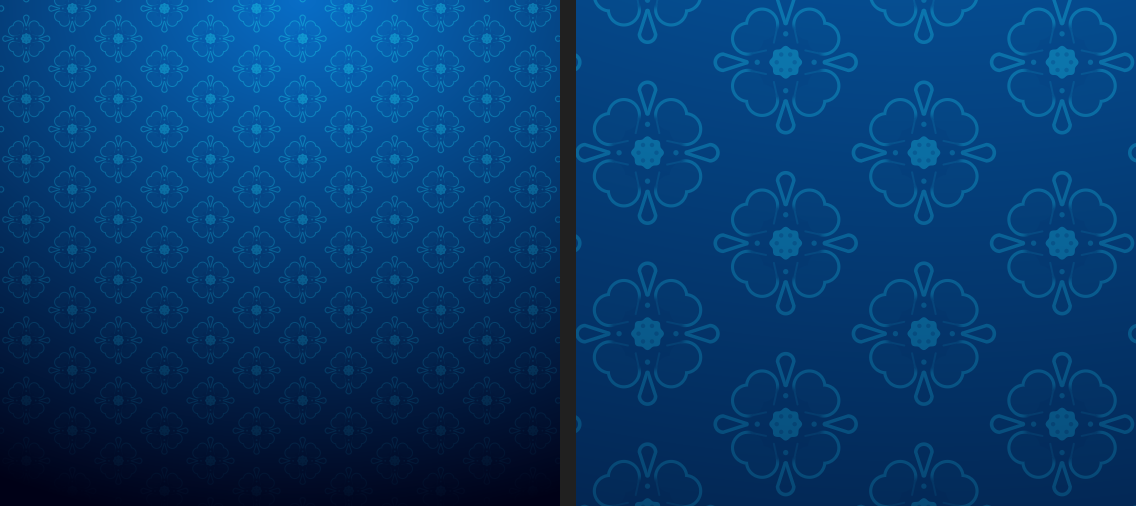
Left: the whole. Right: its middle third, enlarged.
This pattern is drawn by a WebGL 1 fragment shader. Its source:

```glsl
precision highp float;
// Staggered outline blossoms in cyan, fading down a deep blue glow.

uniform vec2 u_resolution;

// Lengths are in canvas widths, measured from the top left.
#define CELL vec2(0.1645, 0.1077)
#define FIRST_BLOSSOM vec2(0.0469, 0.0690)
#define BLOSSOM_UNIT 0.001302
#define GLOW_CENTRE vec2(0.54, 0.0)
#define GLOW_STRETCH vec2(0.75, 1.0)
#define GLOW_COLOR vec3(0.03, 0.43, 0.78)
#define DEEP_COLOR vec3(0.0, 0.005, 0.09)
#define INK_COLOR vec3(0.08, 0.70, 0.86)
#define INK_STRENGTH 0.68
#define LINE_HALF 0.72

// Offset from the nearest point of a rectangular lattice.
vec2 latticeOffset(vec2 p) {
  return (fract(p / CELL + 0.5) - 0.5) * CELL;
}

// Antialiased coverage of a signed distance.
float cover(float d, float pixel) {
  return clamp(0.5 - d / pixel, 0.0, 1.0);
}

float segment(vec2 p, vec2 a, vec2 b) {
  vec2 ab = b - a;
  return length(p - a - ab * clamp(dot(p - a, ab) / dot(ab, ab), 0.0, 1.0));
}

// Teardrop on the x axis, pointed toward the origin.
float teardrop(vec2 p) {
  float t = clamp((p.x - 18.0) / 10.5, 0.0, 1.0);
  return length(p - vec2(18.0 + 10.5 * t, 0.0)) - mix(0.3, 3.7, t);
}

// Ink amount of one blossom about 33 units in radius.
float blossom(vec2 p, float pixel) {
  // Fold into one eighth: x is the nearest axis, y = x the petal diagonal.
  vec2 q = abs(p);
  q = vec2(max(q.x, q.y), min(q.x, q.y));
  float radius = length(p);
  float angle = atan(p.y, p.x + 1e-5);

  float drop = cover(abs(teardrop(q)) - LINE_HALF - 0.1, pixel);

  // Two round lobes mirror into a notched petal, open on its inner side.
  vec2 lobe = q - vec2(17.2, 10.8);
  float lobeDist = length(lobe) - 7.1;
  float openSide = smoothstep(-6.0, -1.0, lobe.x + 0.35 * lobe.y);
  float petal = cover(abs(lobeDist) - LINE_HALF, pixel) * openSide;
  float stem = segment(q, vec2(9.0, 5.4), vec2(15.5, 4.0));
  float vein = 0.4 * cover(stem - 0.45, pixel);
  float wash = 0.06 * cover(lobeDist, pixel);

  float bead = 0.8 * cover(length(q - vec2(13.0, 0.0)) - 1.2, pixel);

  // Scalloped heart with a pierced ring of six holes.
  float heart = cover(radius - 7.0 - 0.5 * cos(8.0 * angle), pixel);
  float sector = (fract(angle * 0.9549297 + 0.5) - 0.5) / 0.9549297;
  vec2 hole = radius * vec2(cos(sector), sin(sector)) - vec2(4.1, 0.0);
  heart *= 1.0 - 0.4 * cover(length(hole) - 1.0, pixel);

  float lines = max(max(drop, petal), max(vein, bead));
  return max(max(0.9 * lines, wash), heart);
}

void main() {
  vec2 p = vec2(gl_FragCoord.x, u_resolution.y - gl_FragCoord.y) / u_resolution.x;
  float pixel = 1.0 / (u_resolution.x * BLOSSOM_UNIT);

  // Light falls off from the top centre.
  float falloff = length((p - GLOW_CENTRE) * GLOW_STRETCH);
  float light = clamp(1.0 - falloff * 1.06, 0.0, 1.0);
  vec3 color = mix(DEEP_COLOR, GLOW_COLOR, light);

  // Two interleaved lattices form the half-drop repeat.
  vec2 columns = latticeOffset(p - FIRST_BLOSSOM);
  vec2 between = latticeOffset(p - FIRST_BLOSSOM - 0.5 * CELL);
  vec2 local = dot(columns, columns) < dot(between, between) ? columns : between;

  float ink = blossom(local / BLOSSOM_UNIT, pixel);
  color = mix(color, INK_COLOR, ink * INK_STRENGTH * light);
  gl_FragColor = vec4(color, 1.0);
}
```
